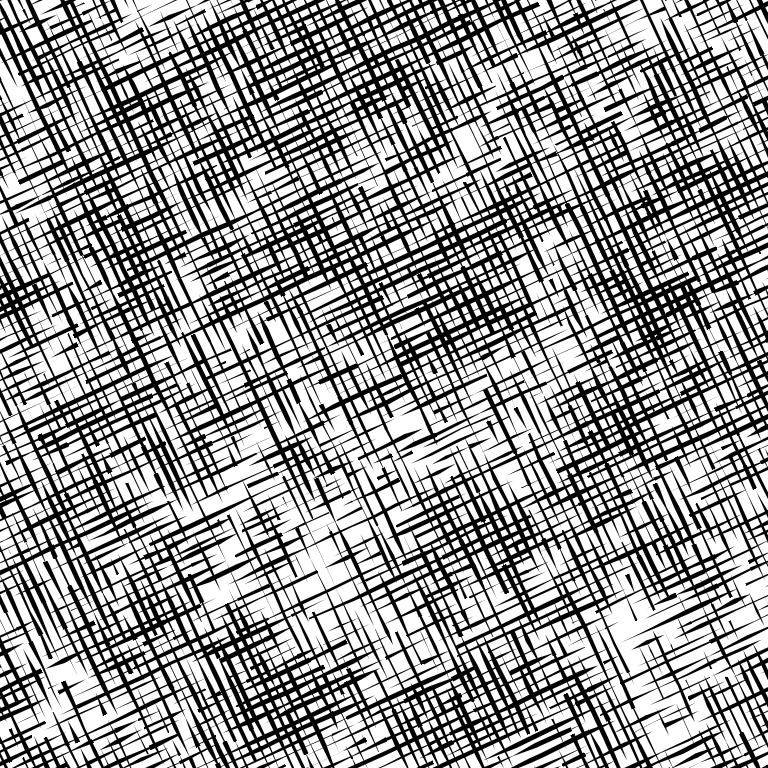
A WebGL 2 fragment shader for this pattern:

```glsl
#version 300 es
precision highp float;
// Dense black cross-hatching on white paper, tilted by about 25 degrees.
// Two perpendicular families of jittered rows carry strokes whose width
// varies linearly along the row, so that they swell, taper and break off.

uniform vec2 u_resolution;
out vec4 outColor;

const float ROWS = 80.0; // rows of strokes per canvas height

float hash(vec2 p) {
    vec3 q = fract(p.xyx * vec3(0.1031, 0.1030, 0.0973));
    q += dot(q, q.yzx + 33.33);
    return fract((q.x + q.y) * q.z);
}

float valueNoise(vec2 p) {
    vec2 cell = floor(p);
    vec2 f = fract(p);
    f = f * f * (3.0 - 2.0 * f);
    float low = mix(hash(cell), hash(cell + vec2(1, 0)), f.x);
    float high = mix(hash(cell + vec2(0, 1)), hash(cell + vec2(1, 1)), f.x);
    return mix(low, high, f.y);
}

// Share of a pixel covered by a bar, all lengths in the same unit
float barCoverage(float offset, float halfWidth, float pixel) {
    float top = min(offset + 0.5 * pixel, halfWidth);
    float bottom = max(offset - 0.5 * pixel, -halfWidth);
    return clamp((top - bottom) / pixel, 0.0, 1.0);
}

// Unmarked share of the paper under one family; p.x runs along the strokes
float clearPaper(vec2 p, float seed, float pixel) {
    float y = p.y * ROWS;
    float cluster = valueNoise(p * 11.0 + seed) - 0.5;
    float clear = 1.0;
    for (int i = -1; i <= 1; i++) {
        float row = floor(y) + float(i);
        vec2 key = vec2(row + seed, seed);

        // Each row has its own stroke length and phase
        float x = p.x * mix(15.0, 32.0, hash(key + 3.1)) + 40.0 * hash(key + 7.7);
        float cell = floor(x);
        float f = x - cell;
        vec2 start = vec2(cell, row + seed);
        vec2 end = start + vec2(1, 0);

        // Some strokes start afresh, which leaves a blunt end or a barb
        float fresh = step(hash(start + 51.3), 0.35);
        float weight = mix(mix(hash(start), hash(start + 91.7), fresh), hash(end), f);
        float halfWidth = clamp(-0.075 + 0.36 * weight + 0.2 * cluster, 0.0, 0.25);

        // Slight drift of the centre line
        float drift = mix(hash(start + 17.9), hash(end + 17.9), f) - 0.5;
        float centre = row + 0.5 + 0.4 * (hash(key) - 0.5) + 0.16 * drift;
        clear *= 1.0 - barCoverage(y - centre, halfWidth, pixel * ROWS);
    }
    return clear;
}

void main() {
    float pixel = 1.0 / u_resolution.y;
    vec2 p = gl_FragCoord.xy * pixel;
    float tilt = radians(25.0);
    vec2 along = vec2(cos(tilt), sin(tilt));
    vec2 across = vec2(-along.y, along.x);
    vec2 q = vec2(dot(p, along), dot(p, across));

    float paper = clearPaper(q + 2.0, 130.0, pixel);
    paper *= clearPaper(q.yx + 2.0, 470.0, pixel);
    outColor = vec4(vec3(paper), 1.0);
}
```
